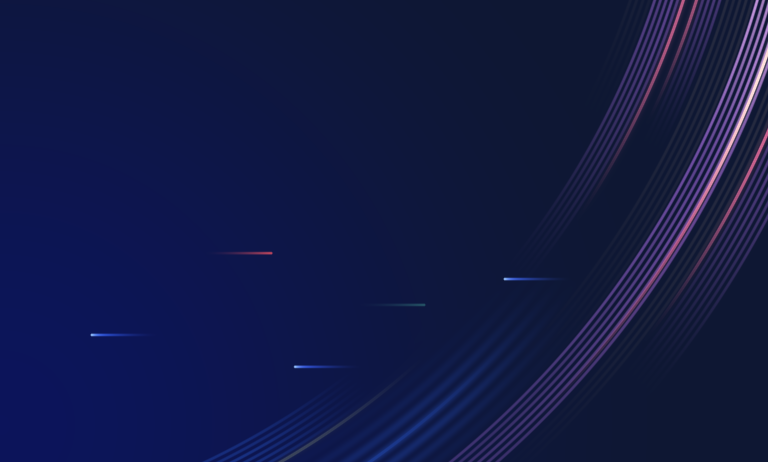
Give the GLSL for this background, as a Shadertoy shader.

```glsl
// Night-blue gradient crossed by bundles of concentric glowing strands.
// Each bundle is a repeat in polar radius, faded along its angle;
// short horizontal light streaks float over the dark left side.
#define ARC_CENTER vec2(-0.303, 1.569)
#define STRAND_GAP 0.0130
#define STRAND_HALF_WIDTH 0.0030
#define STREAK_LENGTH 0.145
#define STREAK_HALF_WIDTH 0.0026
#define GLOW_STRENGTH 0.20

const vec3 NAVY   = vec3(0.056, 0.092, 0.200);
const vec3 INDIGO = vec3(0.047, 0.080, 0.355);
const vec3 VIOLET = vec3(0.49, 0.33, 0.70);
const vec3 LILAC  = vec3(0.84, 0.63, 0.93);
const vec3 ROSE   = vec3(0.88, 0.42, 0.60);
const vec3 CREAM  = vec3(1.00, 0.88, 0.86);
const vec3 SLATE  = vec3(0.23, 0.23, 0.29);
const vec3 OLIVE  = vec3(0.30, 0.34, 0.38);
const vec3 AZURE  = vec3(0.13, 0.28, 0.68);

float hash(float n) { return fract(sin(n * 127.1) * 43758.5453); }

// Antialiased stroke from a distance to its centre line
float stroke(float d, float halfWidth) {
    float px = 1.0 / iResolution.y;
    return 1.0 - smoothstep(max(halfWidth - px, 0.0), halfWidth + px, abs(d));
}

// Evenly spaced strands outward from a first radius, slightly uneven in strength
float strands(float r, float first, float count, float gap) {
    float k = clamp(floor((r - first) / gap + 0.5), 0.0, count - 1.0);
    float strength = 0.78 + 0.22 * hash(k + first);
    return strength * stroke(r - first - k * gap, STRAND_HALF_WIDTH);
}

// One bright strand with a soft halo
float accent(float r, float radius) {
    float d = (r - radius) / 0.008;
    return min(stroke(r - radius, STRAND_HALF_WIDTH) + GLOW_STRENGTH * exp(-d * d), 1.0);
}

// One at the start angle, zero at the end angle
float fade(float a, float start, float end) {
    return 1.0 - smoothstep(start, end, a);
}

vec3 background(vec2 p) {
    float reach = smoothstep(0.0, 1.5, length(p - vec2(0.0, 0.08)));
    return mix(INDIGO, NAVY, reach);
}

vec3 addArcs(vec3 col, vec2 p) {
    vec2 q = p - ARC_CENTER;
    float r = length(q);
    float a = atan(-q.y, q.x);

    // Dim strands between the bright bundles
    col = mix(col, SLATE, 0.22 * strands(r, 1.762, 4.0, STRAND_GAP) * fade(a, 0.30, 0.48));
    col = mix(col, SLATE, 0.50 * strands(r, 1.962, 5.0, STRAND_GAP) * fade(a, 0.32, 0.78));
    col = mix(col, SLATE, 0.55 * strands(r, 2.108, 3.0, STRAND_GAP) * fade(a, 0.40, 0.90));

    // Blue sweep at the lower left
    float sweep = smoothstep(0.64, 0.90, a) * fade(a, 0.96, 1.25);
    float band = (r - 1.925) / 0.065;
    float ripple = 0.55 + 0.45 * cos((r - 1.918) * 6.28318 / 0.029);
    col = mix(col, AZURE, 0.42 * sweep * exp(-band * band) * ripple);
    float lowStart = smoothstep(0.90, 1.10, a);
    col = mix(col, AZURE, 0.55 * lowStart * strands(r, 1.738, 6.0, STRAND_GAP));
    col = mix(col, OLIVE, 0.70 * smoothstep(0.82, 1.04, a) * accent(r, 1.814));
    col = mix(col, AZURE, 0.55 * smoothstep(0.75, 1.00, a) * accent(r, 1.918));

    // Upper bundles
    col = mix(col, VIOLET, 0.68 * strands(r, 1.812, 5.0, 0.0118) * fade(a, 0.30, 0.70));
    col = mix(col, ROSE, 0.82 * accent(r, 1.871) * fade(a, 0.32, 0.60));
    col = mix(col, ROSE, 0.75 * accent(r, 1.898) * fade(a, 0.28, 0.46));
    col = mix(col, VIOLET, 0.58 * strands(r, 1.911, 4.0, 0.0118) * fade(a, 0.26, 0.48));

    // Main bundle, brightest toward the upper right
    vec3 mainTint = mix(LILAC, VIOLET, smoothstep(0.27, 0.48, a));
    float mainLight = mix(0.92, 0.44, smoothstep(0.38, 0.86, a));
    col = mix(col, mainTint, mainLight * strands(r, 2.024, 6.0, STRAND_GAP));
    vec3 hot = mix(CREAM, ROSE, smoothstep(0.36, 0.56, a));
    col = mix(col, hot, accent(r, 2.080) * fade(a, 0.42, 0.80));

    // Outer bundle
    col = mix(col, ROSE, 0.90 * accent(r, 2.143) * fade(a, 0.42, 0.66));
    col = mix(col, VIOLET, 0.60 * strands(r, 2.157, 6.0, STRAND_GAP) * fade(a, 0.42, 0.70));
    return col;
}

vec3 addStreaks(vec3 col, vec2 p) {
    // Head position, tail direction, brightness
    vec4 streaks[5] = vec4[5](
        vec4(0.587, 0.452, -1.0, 0.80), vec4(1.093, 0.396, 1.0, 1.0),
        vec4(0.918, 0.340, -1.0, 0.55), vec4(0.199, 0.275, 1.0, 1.0),
        vec4(0.639, 0.206, 1.0, 1.0));
    vec3 tints[5] = vec3[5](
        vec3(0.92, 0.32, 0.38), vec3(0.24, 0.40, 1.0),
        vec3(0.22, 0.52, 0.52), vec3(0.20, 0.38, 1.0), vec3(0.22, 0.38, 1.0));
    for (int i = 0; i < 5; i++) {
        vec4 s = streaks[i];
        vec2 q = (p - s.xy) * vec2(s.z, 1.0);
        float along = clamp(q.x / STREAK_LENGTH, 0.0, 1.0);
        float d = length(q - vec2(along * STREAK_LENGTH, 0.0));
        float tail = pow(1.0 - along, 1.7);
        float head = exp(-along * 14.0) * step(0.0, s.z);
        vec3 tint = mix(tints[i], vec3(0.72, 0.90, 1.0), 0.75 * head);
        col = mix(col, tint, s.w * tail * stroke(d, STREAK_HALF_WIDTH));
    }
    return col;
}

void mainImage(out vec4 fragColor, in vec2 fragCoord) {
    vec2 p = fragCoord / iResolution.y;
    vec3 col = addStreaks(addArcs(background(p), p), p);
    fragColor = vec4(col, 1.0);
}
```
